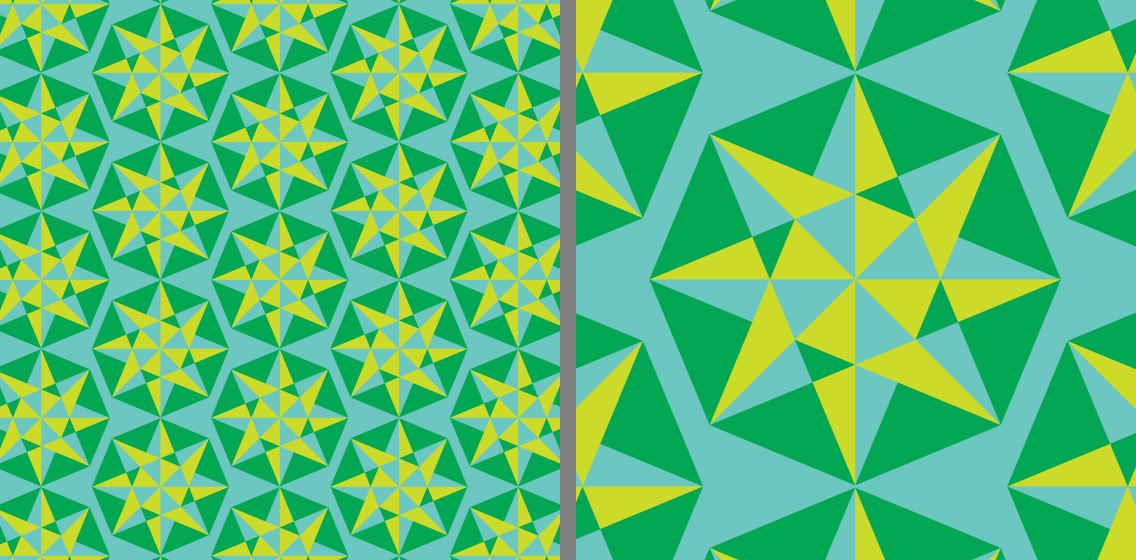
Left, the full canvas; right, a detail of the centre.
Give the GLSL for this pattern, as a Shadertoy shader.

```glsl
#define COLUMN_PITCH 0.2130
#define ROW_PITCH 0.2464
#define RADIUS 0.1225
#define CENTER vec2(0.4995, 0.5003)
#define TEAL vec3(0.42, 0.78, 0.75)
#define GREEN vec3(0.01, 0.65, 0.32)
#define YELLOW vec3(0.80, 0.86, 0.16)
#define SAMPLES 5

const float SECTOR = 0.78539816; // one eighth of a turn

vec2 direction(float angle) {
    return vec2(cos(angle), sin(angle));
}

// Offset from the nearest octagon centre; alternate columns drop half a row
vec2 nearestCenter(vec2 p) {
    vec2 cell = vec2(2.0 * COLUMN_PITCH, ROW_PITCH);
    vec2 a = (fract(p / cell + 0.5) - 0.5) * cell;
    vec2 b = (fract(p / cell) - 0.5) * cell;
    return dot(a, a) < dot(b, b) ? a : b;
}

// Eight-pointed star in a unit octagon, cut by its chords and spokes
vec3 starOctagon(vec2 p) {
    float angle = atan(p.y, p.x);
    float sector = floor(angle / SECTOR);
    bool odd = mod(sector, 2.0) > 0.5;
    vec2 q = length(p) * direction(angle - sector * SECTOR);

    float half_ = 0.5 * SECTOR;
    float across = dot(q, direction(half_));
    float chord = sin(half_);
    bool beyondFirst = dot(q, direction(3.0 * half_)) > chord;
    bool beyondSecond = dot(q, direction(-half_)) > chord;

    if (across > cos(half_)) return TEAL;           // background
    if (across < chord) return odd ? YELLOW : TEAL; // core triangle
    if (beyondFirst && beyondSecond) return GREEN;  // between points
    if (beyondFirst) return YELLOW;                 // clockwise side of a point
    if (beyondSecond) return TEAL;                  // other side of a point
    return odd ? GREEN : YELLOW;                    // small notch triangle
}

void mainImage(out vec4 fragColor, in vec2 fragCoord) {
    // Average a grid of samples inside each pixel to smooth the edges
    vec3 color = vec3(0.0);
    for (int y = 0; y < SAMPLES; y++) {
        for (int x = 0; x < SAMPLES; x++) {
            vec2 jitter = (vec2(x, y) + 0.5) / float(SAMPLES) - 0.5;
            vec2 p = (fragCoord + jitter) / iResolution.y - CENTER;
            color += starOctagon(nearestCenter(p) / RADIUS);
        }
    }
    fragColor = vec4(color / float(SAMPLES * SAMPLES), 1.0);
}
```
